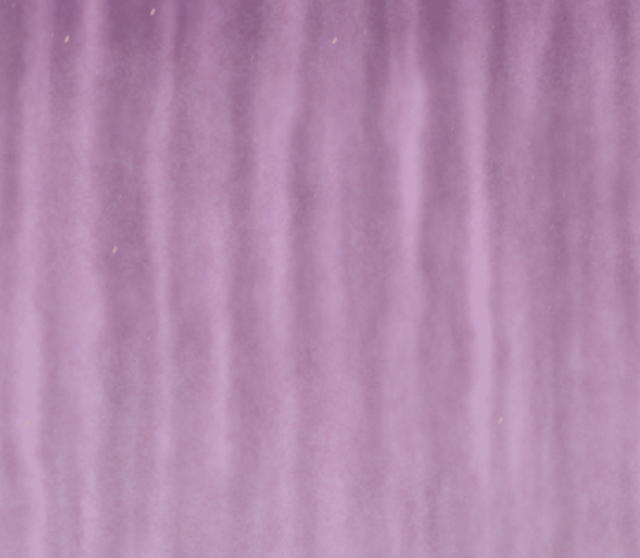
A Shadertoy shader for this texture:

```glsl
const vec3 SHADOW_PLUM = vec3(0.600, 0.430, 0.582);
const vec3 MID_MAUVE   = vec3(0.690, 0.530, 0.670);
const vec3 PALE_LILAC  = vec3(0.757, 0.618, 0.747);
const vec3 SPECK_CREAM = vec3(0.810, 0.680, 0.720);

float hash(vec2 p) {
    vec3 q = fract(vec3(p.xyx) * 0.1031);
    q += dot(q, q.yzx + 33.33);
    return fract((q.x + q.y) * q.z);
}

float noise(vec2 p) {
    vec2 i = floor(p);
    vec2 f = fract(p);
    f = f * f * (3.0 - 2.0 * f);
    float low = mix(hash(i), hash(i + vec2(1.0, 0.0)), f.x);
    float high = mix(hash(i + vec2(0.0, 1.0)), hash(i + vec2(1.0)), f.x);
    return mix(low, high, f.y);
}

float fbm(vec2 p) {
    float sum = 0.0;
    float gain = 0.5;
    for (int i = 0; i < 4; i++) {
        sum += gain * noise(p);
        p = p * 2.03 + 17.1;
        gain *= 0.5;
    }
    return sum / 0.9375;
}

// Soft upright ridges that wander and fade, one per jittered column
float folds(vec2 p, float spacing, float seed) {
    float column = floor(p.x / spacing);
    float sum = 0.0;
    for (int i = -1; i <= 1; i++) {
        float id = column + float(i);
        vec2 key = vec2(id + 40.0, seed);
        float drift = (noise(vec2(p.y * 3.0, id * 7.3 + seed)) - 0.5) * 0.3;
        float center = (id + 0.35 + 0.3 * hash(key) + drift) * spacing;
        float swell = noise(vec2(p.y * 4.0 + id * 3.1, seed + 6.0));
        float width = spacing * mix(0.2, 0.34, swell);
        float d = (p.x - center) / width;
        float fade = 0.45 + 1.1 * noise(vec2(p.y * 4.0 + id * 5.7, seed + 3.0));
        sum += exp(-d * d) * fade * mix(0.7, 1.1, hash(key + 21.0));
    }
    return sum;
}

// Sparse tilted flecks, at most one per cell
float specks(vec2 p, float cellSize, float share, float radius, float blur) {
    vec2 cell = floor(p / cellSize);
    vec2 offset = vec2(hash(cell + 3.1), hash(cell + 8.7)) * 0.6 + 0.2;
    vec2 d = p - (cell + offset) * cellSize;
    d.x -= d.y * 0.35;
    float dist = length(d * vec2(1.7, 1.0));
    float shown = step(hash(cell + 15.0), share);
    return shown * (1.0 - smoothstep(radius - blur, radius + blur, dist));
}

vec3 petalColor(float tone) {
    vec3 dark = mix(SHADOW_PLUM, MID_MAUVE, min(tone * 2.0, 1.0));
    return mix(dark, PALE_LILAC, max(tone * 2.0 - 1.0, 0.0));
}

void mainImage(out vec4 fragColor, in vec2 fragCoord) {
    vec2 p = fragCoord / iResolution.y;
    float height = p.y;

    // Sideways sway of the folds, with ragged small wobble
    vec2 q = p;
    q.x += 0.022 * (noise(vec2(p.x * 4.0, p.y * 3.0)) - 0.5);
    q.x += 0.012 * (noise(p * vec2(16.0, 11.0)) - 0.5);
    q.x += 0.006 * (noise(p * vec2(45.0, 32.0)) - 0.5);

    // Layers of upright structure
    float ridge = folds(q, 0.112, 4.0) - 0.42;
    float minor = folds(q + 0.03, 0.058, 13.0) - 0.42;
    float streak = fbm(q * vec2(34.0, 5.0)) - 0.5;
    float cloud = fbm(p * vec2(6.0, 4.0) + 5.0) - 0.5;

    // Small blotches and grain
    float blotch = fbm(p * vec2(30.0, 17.0) + 2.0) - 0.5;
    float mottle = noise(p * vec2(85.0, 60.0)) - 0.5;
    float grain = noise(p * 150.0) + noise(p * 235.0 + 9.0) - 1.0;
    float patches = smoothstep(0.35, 0.7, fbm(p * 9.0 + 31.0));

    // Light rises toward the base; shadows hang from the top
    float tone = mix(0.82, 0.34, smoothstep(-0.1, 1.1, height));
    tone += ridge * mix(0.32, 0.60, smoothstep(0.0, 0.5, height));
    tone += minor * 0.18 + streak * 0.30 + cloud * 0.28;
    tone += blotch * 0.30 + mottle * 0.12;
    tone += grain * mix(0.07, 0.14, patches);
    float hanging = noise(vec2(q.x * 11.0, height * 2.0 + 6.0));
    tone -= smoothstep(0.78, 1.05, height) * mix(0.05, 0.55, hanging);

    vec3 color = petalColor(clamp(tone, -0.25, 1.15));

    // Pinker crests, cooler greyish patches
    float warmth = ridge * 0.6 + cloud * 0.8 + (height - 0.45) * 0.5;
    color += vec3(0.012, -0.014, 0.012) * clamp(warmth, -0.8, 0.8);
    color += vec3(-0.010, 0.004, 0.012) * grain;

    // Pale flecks
    float blur = 0.002 + 0.5 / iResolution.y;
    float flecks = specks(p, 0.17, 0.13, 0.006, blur);
    flecks += 0.35 * specks(p + 0.47, 0.06, 0.2, 0.004, blur);
    color = mix(color, SPECK_CREAM, min(flecks, 1.0) * 0.7);

    fragColor = vec4(color, 1.0);
}
```
